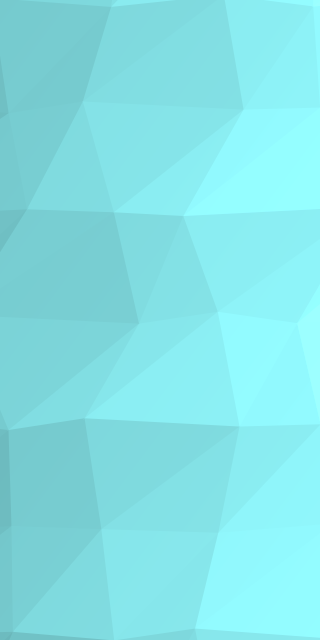
Give the GLSL for this background, as a WebGL 1 fragment shader.

```glsl
precision highp float;

// Low-poly sheet of pale cyan facets that brightens from left to right.
// A grid is shifted by layered sines, each cell is split along its rising
// diagonal, and every triangle gets one tone from its own centre.

uniform vec2 u_resolution;

const vec2 CELL = vec2(0.34, 0.33);         // grid step, in canvas widths
const vec2 GRID_ORIGIN = vec2(0.0, 0.016);
const vec3 CYAN = vec3(0.583, 1.0, 1.02);

// Grid corner: strong sideways shift, slight vertical one.
vec2 meshVertex(vec2 id) {
  float slide = 0.24 * sin(dot(id, vec2(2.3, 1.7)))
              + 0.14 * sin(dot(id, vec2(4.1, -2.9)) + 1.0);
  float lift = 0.06 * sin(dot(id, vec2(3.7, 2.1)) + 0.5);
  return GRID_ORIGIN + CELL * (id + vec2(slide, lift));
}

// Signed distance to the line a-b, positive on its right-hand side.
float edgeDistance(vec2 p, vec2 a, vec2 b) {
  vec2 along = normalize(b - a);
  vec2 offset = p - a;
  return offset.x * along.y - offset.y * along.x;
}

// Antialiased coverage of a counterclockwise triangle.
float triangleCoverage(vec2 p, vec2 a, vec2 b, vec2 c, float pixel) {
  float d = max(edgeDistance(p, a, b),
                max(edgeDistance(p, b, c), edgeDistance(p, c, a)));
  return clamp(0.5 - d / pixel, 0.0, 1.0);
}

// Sideways light, a soft vertical swell, facet variation and a faint ramp.
float facetTone(vec2 p, vec2 centre) {
  float light = 0.775 + 0.21 * centre.x + 0.015 * sin(1.57 * centre.y);
  float variation = 0.03 * sin(dot(centre, vec2(17.0, 29.0)));
  float ramp = 0.03 * dot(p - centre, vec2(0.8, -0.6));
  return light + variation + ramp;
}

// Weighted tone in x and weight in y, so shared edges blend without seams.
vec2 facet(vec2 p, vec2 a, vec2 b, vec2 c, float pixel) {
  float weight = triangleCoverage(p, a, b, c, pixel);
  return weight * vec2(facetTone(p, (a + b + c) / 3.0), 1.0);
}

void main() {
  vec2 p = gl_FragCoord.xy / u_resolution.x;
  float pixel = 1.0 / u_resolution.x;
  vec2 home = floor((p - GRID_ORIGIN) / CELL);
  vec2 total = vec2(0.0);

  // Shifted cells can reach into their neighbours.
  for (int row = -1; row <= 1; row++) {
    for (int column = -1; column <= 1; column++) {
      vec2 id = home + vec2(float(column), float(row));
      vec2 lowLeft = meshVertex(id);
      vec2 lowRight = meshVertex(id + vec2(1.0, 0.0));
      vec2 highRight = meshVertex(id + vec2(1.0, 1.0));
      vec2 highLeft = meshVertex(id + vec2(0.0, 1.0));
      total += facet(p, lowLeft, lowRight, highRight, pixel);
      total += facet(p, lowLeft, highRight, highLeft, pixel);
    }
  }

  float tone = total.x / max(total.y, 0.001);
  gl_FragColor = vec4(min(CYAN * tone, 1.0), 1.0);
}
```
